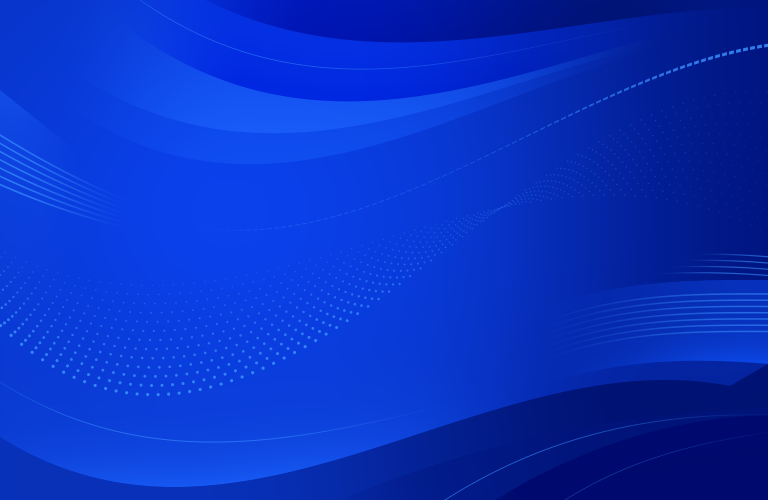
Write a Shadertoy shader that draws this background.

```glsl
// Deep blue abstract background: flowing bands, fine lines and a twisted wave of dots.

const vec3 BASE = vec3(.03, .2, .77);
const vec3 DEEP = vec3(0, .08, .5);
const vec3 NIGHT = vec3(0, .03, .42);
const vec3 GLOW = vec3(.04, .26, .94);
const vec3 BRIGHT = vec3(.1, .37, .98);
const vec3 SPARK = vec3(.22, .56, 1);

// Cubic through four points (xs, ys)
float curve(float x, vec4 xs, vec4 ys) {
  float sum = 0.;
  for (int i = 0; i < 4; i++) {
    float w = ys[i];
    for (int j = 0; j < 4; j++)
      if (i != j) w *= (x - xs[j]) / (xs[i] - xs[j]);
    sum += w;
  }
  return sum;
}

// Height above a curve
float above(vec2 p, vec4 xs, vec4 ys) { return p.y - curve(p.x, xs, ys); }

// Soft interval: rises over a..b, falls over c..d
float window(float x, float a, float b, float c, float d) {
  return smoothstep(a, b, x) * (1. - smoothstep(c, d, x));
}

// Tint the side d > 0 of an edge, fading with depth
vec3 band(vec3 col, vec3 tint, float d, float depth, float alpha, float px) {
  float inside = clamp(d / px + .5, 0., 1.);
  return mix(col, tint, inside * alpha * exp(-max(d, 0.) / depth));
}

// Smooth line or disc of light
vec3 stroke(vec3 col, float d, float halfWidth, float alpha, float px) {
  return mix(col, SPARK, alpha * clamp((halfWidth - abs(d)) / px + .5, 0., 1.));
}

vec3 backdrop(vec2 p) {
  vec2 q = (p - vec2(.46, .58)) * vec2(1, 1.15);
  vec3 col = mix(BASE, DEEP, smoothstep(.75, 1.6, p.x));
  return mix(col, GLOW, .9 * exp(-4. * dot(q, q)));
}

vec3 topBands(vec3 col, vec2 p, float px) {
  float x = p.x;
  float outer = above(p, vec4(.12, .48, .86, 1.3), vec4(.8, .672, .744, .9));
  float middle = above(p, vec4(.14, .52, .9, 1.3), vec4(.86, .734, .792, .91));
  float inner = above(p, vec4(.26, .66, 1, 1.4), vec4(.94, .798, .84, .95));
  float crest = above(p, vec4(.41, .76, 1.12, 1.54), vec4(1, .916, .944, .984));
  float thread = above(p, vec4(.28, .66, 1.04, 1.54), vec4(1, .864, .9, .98));
  vec3 innerTint = mix(vec3(0, .15, .88), vec3(0, .1, .6), smoothstep(.7, 1.4, x));
  vec3 crestTint = mix(vec3(0, .08, .7), DEEP * .9, smoothstep(.6, 1.3, x));
  col = band(col, vec3(.07, .32, .95), outer, .2, .8 * window(x, .1, .5, .55, 1.35), px);
  col = band(col, BRIGHT, middle, .2, .85 * window(x, .12, .5, .55, 1.35), px);
  col = band(col, innerTint, inner, .4, window(x, .2, .5, 1., 1.5), px);
  col = band(col, crestTint, crest, .6, window(x, .3, .65, 1.2, 1.6), px);
  return stroke(col, thread, .0008, .55 * window(x, .2, .35, .5, 1.4), px);
}

// Folded ribbon and stripes at the right
vec3 ribbon(vec3 col, vec2 p, float px) {
  float fade = smoothstep(1.05, 1.53, p.x);
  float rim = above(p, vec4(1.08, 1.24, 1.38, 1.54), vec4(.38, .424, .438, .44));
  float shelf = above(p, vec4(1, 1.18, 1.36, 1.54), vec4(.19, .256, .278, .272));
  col = band(col, vec3(.04, .24, .84), -rim, .3, .65 * fade, px);
  col = band(col, vec3(.05, .3, .95), shelf, .07, .85 * fade * step(rim, 0.), px);
  for (float k = 0.; k < 7.; k++)
    col = stroke(col, rim + .028 + .0125 * k, .0015, .6 * fade, px);
  for (float k = 0.; k < 4.; k++) {
    float start = 1.38 - .025 * k;
    float y = .492 - .0125 * k - .3 * (p.x - 1.4) * (p.x - 1.4);
    col = stroke(col, p.y - y, .0012, .6 * smoothstep(start, start + .15, p.x), px);
  }
  return col;
}

// Swell, dark hills and threads at the bottom
vec3 bottomBands(vec3 col, vec2 p, float px) {
  float x = p.x;
  float swell = above(p, vec4(0, .36, .8, 1.46), vec4(.126, .026, .12, .228));
  swell = min(swell, p.y - .228 - .58 * (x - 1.46));
  float hill = above(p, vec4(.68, .9, 1.2, 1.54), vec4(0, .08, .15, .184));
  float nearHill = above(p, vec4(.99, 1.12, 1.28, 1.54), vec4(0, .07, .13, .17));
  float left = above(p, vec4(0, .2, .41, .92), vec4(.236, .146, .116, .196));
  float right = above(p, vec4(.89, 1.04, 1.24, 1.54), vec4(0, .08, .144, .17));
  float low = above(p, vec4(1.13, 1.28, 1.4, 1.54), vec4(0, .074, .11, .136));
  vec3 shade = mix(vec3(.03, .19, .72), DEEP * .9, smoothstep(.4, 1.3, x));
  col = band(col, BRIGHT, swell, .09, .85 * window(x, -.15, .35, .45, 1.1), px);
  col = band(col, shade, -swell, 4., 1., px);
  col = band(col, DEEP, -hill, 1., .45 * smoothstep(.6, .9, x), px);
  col = band(col, NIGHT, -nearHill, 1., .9 * smoothstep(.9, 1.05, x), px);
  col = stroke(col, left, .001, .6 * window(x, -.2, .3, .45, .94), px);
  col = stroke(col, right, .001, .6 * window(x, .8, .9, 1., 1.65), px);
  return stroke(col, low, .0008, .35 * window(x, 1., 1.1, 1.2, 1.65), px);
}

vec3 leftStripes(vec3 col, vec2 p, float px) {
  float x = p.x;
  col = band(col, BRIGHT, .82 - .8 * x - p.y, .2, .5 - .5 * smoothstep(0., .17, x), px);
  for (float k = 0.; k < 7.; k++) {
    float y = .73 - .62 * x + .4 * x * x - .0165 * k * (1. - 1.8 * x);
    col = stroke(col, p.y - y, .0018, .7 - .7 * smoothstep(.02, .27, x), px);
  }
  return col;
}

// Rows of dots between two curves that cross at a knot
vec3 dotWave(vec3 col, vec2 p, float px) {
  const float STEP = .021;
  for (float k = 0.; k < 13.; k++) {
    float t = k / 12.;
    float x = (floor(p.x / STEP + .37 * k) + .5 - .37 * k) * STEP;
    float thin = curve(x, vec4(0, .34, 1.01, 1.54), vec4(.5, .43, .586, .53));
    float bold = curve(x, vec4(0, .34, 1.01, 1.48), vec4(.35, .212, .59, .816));
    float d = length(p - vec2(x, mix(thin, bold, t)));
    float weight = t * (1. - smoothstep(.6, 1., x));
    float alpha = (.3 + .6 * weight) * (1. - .6 * smoothstep(1.2, 1.55, x));
    col = stroke(col, d, .0013 + .0018 * weight, alpha, px);
  }
  return col;
}

// Dashed arc that thickens to the right
vec3 dashedArc(vec3 col, vec2 p, float px) {
  float arc = above(p, vec4(.38, .7, 1.12, 1.54), vec4(.548, .576, .76, .91));
  float grow = smoothstep(.9, 1.5, p.x);
  float dash = abs(fract(p.x / .014) - .5) * .014;
  float alpha = mix(.35, .85, grow) * smoothstep(.35, .6, p.x);
  alpha *= clamp((.0048 - dash) / px + .5, 0., 1.);
  return stroke(col, arc, mix(.0008, .0032, grow), alpha, px);
}

void mainImage(out vec4 fragColor, in vec2 fragCoord) {
  float px = 1. / iResolution.y;
  vec2 p = fragCoord * px;
  vec3 col = topBands(backdrop(p), p, px);
  col = bottomBands(ribbon(col, p, px), p, px);
  col = dotWave(leftStripes(col, p, px), p, px);
  fragColor = vec4(dashedArc(col, p, px), 1);
}
```
